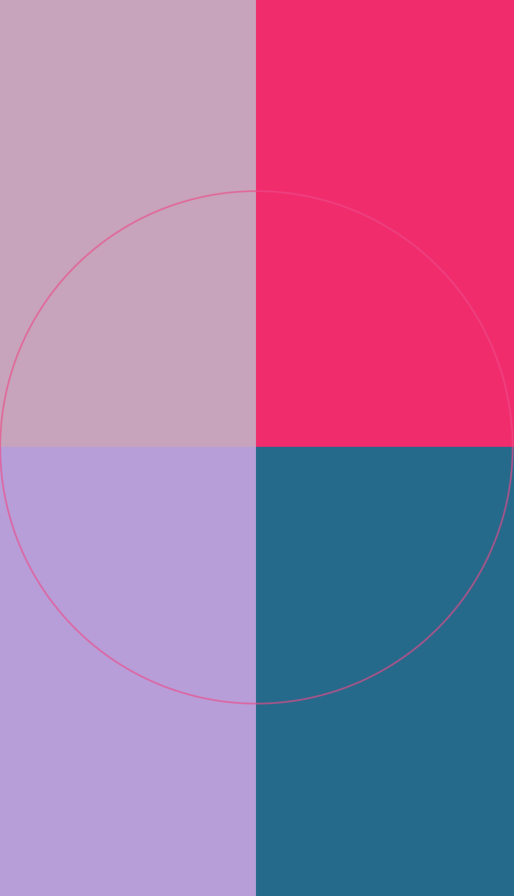
Reproduce this background procedurally as a Shadertoy shader.

```glsl
// Four flat colour quadrants crossed by a thin pink ring.

const vec3 MAUVE    = vec3(0.780, 0.643, 0.737);
const vec3 CRIMSON  = vec3(0.941, 0.172, 0.428);
const vec3 LAVENDER = vec3(0.718, 0.620, 0.848);
const vec3 TEAL     = vec3(0.145, 0.410, 0.545);
const vec3 RING     = vec3(0.930, 0.290, 0.530);

// Antialiased step: 0 below the edge, 1 above it.
float softStep(float edge, float x, float blur) {
    return smoothstep(edge - blur, edge + blur, x);
}

// Blend four colours around a crossing point.
vec3 quadrants(vec2 p, vec2 crossing, float blur) {
    float right = softStep(crossing.x, p.x, blur);
    float upper = softStep(crossing.y, p.y, blur);
    vec3 bottomRow = mix(LAVENDER, TEAL, right);
    vec3 topRow = mix(MAUVE, CRIMSON, right);
    return mix(bottomRow, topRow, upper);
}

// Coverage of a circular outline.
float ringMask(vec2 p, vec2 center, float radius, float halfWidth, float blur) {
    float d = abs(length(p - center) - radius);
    return 1.0 - softStep(halfWidth, d, blur);
}

void mainImage(out vec4 fragColor, in vec2 fragCoord) {
    // One unit is the canvas width.
    vec2 p = fragCoord / iResolution.x;
    float height = iResolution.y / iResolution.x;
    float pixel = 1.0 / iResolution.x;

    // Background
    vec3 color = quadrants(p, vec2(0.498, 0.5013 * height), 0.7 * pixel);

    // Ring
    vec2 center = vec2(0.4989, 0.5007 * height);
    float ring = ringMask(p, center, 0.4985, 0.0017, 0.8 * pixel);
    color = mix(color, RING, 0.65 * ring);

    fragColor = vec4(color, 1.0);
}
```
